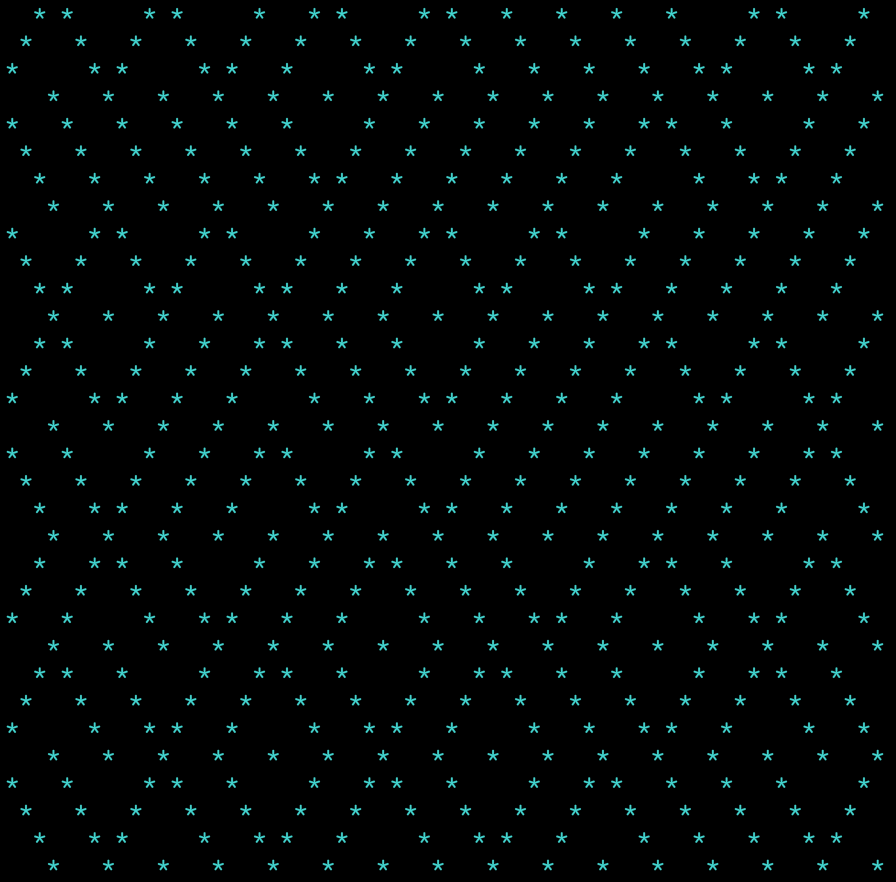
A Shadertoy shader for this pattern:

```glsl
// Turquoise five-armed stars on black, in 64 columns by 32 rows.
// Tiles of 4 x 4 cells hold one star per row, stepping along a diagonal;
// a hash per tile mirrors the first three steps, so the diagonals zigzag.

const float TAU = 6.2831853;

// Lengths are fractions of the canvas height
const float ROW_PITCH = 0.03115;
const float COLUMN_PITCH = 0.5 * ROW_PITCH;
const float LEFT_MARGIN = 0.0061;
const float ARM_LENGTH = 0.0054;
const float ARM_HALF_WIDTH = 0.0011;

const float TILE_CELLS = 4.0;
const vec2 GRID_CELLS = vec2(64.0, 32.0);
const vec3 BACKGROUND = vec3(0.0);
const vec3 STAR_COLOR = vec3(0.26, 0.83, 0.81);

// Integer hash of a tile index, from 0 to 1
float hash21(vec2 tile) {
    uvec2 q = uvec2(ivec2(tile)) * uvec2(1597u, 3571u);
    uint n = (q.x ^ q.y) + 977u;
    n = (n ^ (n >> 15)) * 73244475u;
    n = (n ^ (n >> 13)) * 73244475u;
    n ^= n >> 16;
    return float(n & 65535u) / 65536.0;
}

// Distance to a star of round-ended arms, the first pointing up
float starDistance(vec2 p, float arms, float armLength, float halfWidth) {
    float sector = TAU / arms;
    float angle = mod(atan(p.x, p.y) + 0.5 * sector, sector) - 0.5 * sector;
    vec2 q = length(p) * vec2(sin(angle), cos(angle));
    q.y -= clamp(q.y, 0.0, armLength);
    return length(q) - halfWidth;
}

// Column of the star within its tile: 0,1,2,3 or mirrored 2,1,0,3
float starColumn(float rowStep, bool mirrored) {
    return mirrored && rowStep < 3.0 ? 2.0 - rowStep : rowStep;
}

void mainImage(out vec4 fragColor, in vec2 fragCoord) {
    float pixel = 1.0 / iResolution.y;
    vec2 p = fragCoord * pixel;

    // Cell coordinates, counted from the upper left
    vec2 pitch = vec2(COLUMN_PITCH, ROW_PITCH);
    vec2 cell = vec2(p.x - LEFT_MARGIN, 1.0 - p.y) / pitch;
    float row = floor(cell.y);
    vec2 tile = floor(vec2(cell.x, row) / TILE_CELLS);

    // The one star of this tile and row
    bool mirrored = hash21(tile) < 0.5;
    float column = tile.x * TILE_CELLS + starColumn(mod(row, TILE_CELLS), mirrored);
    vec2 offset = (cell - vec2(column, row) - 0.5) * pitch * vec2(1.0, -1.0);
    float d = starDistance(offset, 5.0, ARM_LENGTH, ARM_HALF_WIDTH);

    // Soft edge, and only whole cells of the grid
    float ink = 1.0 - smoothstep(-0.75 * pixel, 0.75 * pixel, d);
    bool inGrid = all(greaterThanEqual(cell, vec2(0.0))) && all(lessThan(cell, GRID_CELLS));
    fragColor = vec4(mix(BACKGROUND, STAR_COLOR, inGrid ? ink : 0.0), 1.0);
}
```
